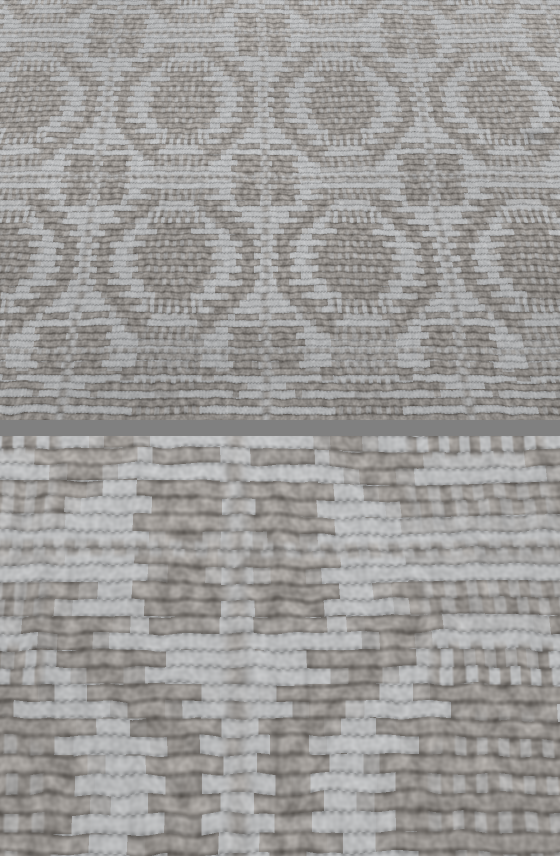
Top, the full canvas; bottom, a detail of the centre.
Reproduce this pattern procedurally as a WebGL 2 fragment shader.

```glsl
#version 300 es
precision highp float;
// Woven coverlet seen at a slant: stepped medallions in octagonal rings, with
// four-petal crosses where dotted seams meet. Each repeat is folded into one
// quadrant and snapped to weave blocks; ribs, yarn mottling and folds go on top.
uniform vec2 u_resolution;
out vec4 outColor;

const vec3 LIGHT_YARN = vec3(0.725, 0.73, 0.735);
const vec3 TAUPE_YARN = vec3(0.592, 0.576, 0.560);
const vec2 BLOCKS = vec2(30.0, 14.0);   // weave blocks per repeat
const float RIBS = 28.0;                // weft ribs per repeat

vec2 hashDir(vec2 c) {
  vec3 h = fract(vec3(c.xyx) * vec3(0.1031, 0.1030, 0.0973));
  h += dot(h, h.yzx + 33.33);
  float angle = 6.2832 * fract((h.x + h.y) * h.z);
  return vec2(cos(angle), sin(angle));
}

float gradientNoise(vec2 p) {
  vec2 i = floor(p), f = fract(p);
  vec2 w = f * f * f * (f * (f * 6.0 - 15.0) + 10.0);
  float a = dot(hashDir(i), f);
  float b = dot(hashDir(i + vec2(1, 0)), f - vec2(1, 0));
  float c = dot(hashDir(i + vec2(0, 1)), f - vec2(0, 1));
  float d = dot(hashDir(i + vec2(1, 1)), f - vec2(1, 1));
  return mix(mix(a, b, w.x), mix(c, d, w.x), w.y);
}

float inside(float d, float soft) { return 1.0 - smoothstep(-soft, soft, d); }

float octagon(vec2 p, float diagonal) {
  return max(max(p.x, p.y), (p.x + p.y) * diagonal);
}

// Perspective: columns widen toward the viewer, rows grow taller with them.
vec2 clothCoords(vec2 s) {
  float column = (s.x - 0.469 - 0.008 * s.y) / (0.2513 + 0.1163 * s.y);
  float row = (s.y - 0.078) * 2.909 - 0.693 * (s.y - 0.078) * (s.y - 0.422);
  return vec2(column, row);
}

// Taupe coverage of one repeat; comb is +1 or -1 on alternate ribs.
float motif(vec2 p, float comb, float ragged) {
  vec2 snapped = (floor(p * BLOCKS) + 0.5) / BLOCKS;
  vec2 corner = abs(fract(snapped + 0.5) - 0.5);   // from the seam crossing
  vec2 centre = 0.5 - corner;                      // from the medallion middle
  vec2 fine = abs(fract(p) - 0.5);
  float shift = comb * ragged;
  float soft = 0.016;

  // Medallion with light flecks in its middle
  float medal = inside(octagon(centre, 0.74) - 0.228 + shift, soft);
  float ticks = smoothstep(-0.4, 0.4, cos(fine.x * 6.2832 * 22.0));
  float flecks = inside(octagon(fine, 0.7) - 0.15, 0.03) * ticks;
  medal *= 1.0 - 0.6 * flecks * (0.5 + 0.5 * comb);

  // Upright bars above and below the medallion and across the ring
  float barZone = inside(fine.x - 0.14, soft);
  float bars = barZone * ticks * inside(abs(fine.y - 0.25) - 0.045, soft);

  // Octagonal ring
  float outer = octagon(centre, 0.75) - 0.445 + shift * 0.8;
  float inner = 0.352 - octagon(centre, 0.80) + shift;
  float ring = inside(max(outer, inner), soft);
  ring *= 1.0 - 0.55 * barZone * ticks * inside(abs(fine.y - 0.405) - 0.05, soft);

  // Four petals around the crossing
  vec2 petalOffset = abs(corner - vec2(0.103, 0.09));
  float petals = inside(octagon(petalOffset, 0.64) - 0.084 + shift * 0.7, soft);

  // Dotted seams
  vec2 edge = 0.5 - fine;
  float seamX = inside(edge.x - 0.016, soft);
  float seamY = inside(edge.y - 0.016, 0.008);
  float cover = max(max(medal, bars), max(ring, petals));
  cover = mix(cover, 0.5 + 0.3 * comb, seamX);
  return mix(cover, 0.3 + 0.45 * ticks, seamY * (1.0 - seamX));
}

vec3 cloth(vec2 s) {
  // s runs from the upper left; the weave drifts slightly
  vec2 warp = vec2(gradientNoise(s * 5.0), gradientNoise(s * 6.0 + 17.0));
  vec2 p = clothCoords(s + warp * vec2(0.008, 0.007));
  float ribPos = p.y * RIBS + 0.25 * gradientNoise(p * vec2(18.0, 9.0));
  float rib = floor(ribPos);
  float comb = mod(rib, 2.0) * 2.0 - 1.0;

  // Near the front hem the rows crowd together and the comb edge grows
  float hem = max(s.y - 0.79, 0.0);
  float ragged = 0.022 + 0.2 * hem;
  float slip = 0.02 * gradientNoise(vec2(p.x * 6.0, rib * 0.73));
  float taupe = motif(p + vec2(slip, 6.0 * hem * hem), comb, ragged);

  // Rounded ribs, with stitched grooves between them
  float ridge = abs(fract(ribPos) - 0.5) * 2.0;
  float groove = smoothstep(0.45, 1.0, ridge);
  float stitch = 0.65 + 0.35 * cos(p.x * 6.2832 * 60.0 + rib * 2.4);
  float mottling = gradientNoise(vec2(p.x * 34.0, ribPos * 0.9));
  float fibre = gradientNoise(vec2(p.x * 90.0, ribPos * 3.0));
  float haze = 1.0 - smoothstep(0.0, 0.55, s.y);
  vec3 dark = TAUPE_YARN + 0.06 * haze + 0.16 * mottling + 0.09 * fibre;
  dark -= groove * 0.15;
  vec3 light = LIGHT_YARN + 0.015 * haze + 0.06 * mottling + 0.06 * fibre;
  light -= groove * stitch * 0.17;
  vec3 color = mix(light, dark, taupe);

  // Soft folds, one short crease and falling light
  float shade = 1.0 + 0.09 * gradientNoise(s * vec2(2.5, 4.0) + 5.0);
  vec2 crease = (s - vec2(0.957, 0.323)) / vec2(0.025, 0.012);
  shade -= 0.22 * exp(-dot(crease, crease));
  shade -= 0.05 * smoothstep(0.5, 1.0, s.y) + 0.02 * smoothstep(0.6, 1.0, s.x);
  return color * shade;
}

void main() {
  // Four samples per pixel smooth the stepped edges
  vec3 total = vec3(0.0);
  for (int i = 0; i < 4; i++) {
    vec2 jitter = vec2(i % 2, i / 2) * 0.5 - 0.25;
    vec2 uv = (gl_FragCoord.xy + jitter) / u_resolution;
    total += cloth(vec2(uv.x, 1.0 - uv.y));
  }
  outColor = vec4(total * 0.25, 1.0);
}
```
